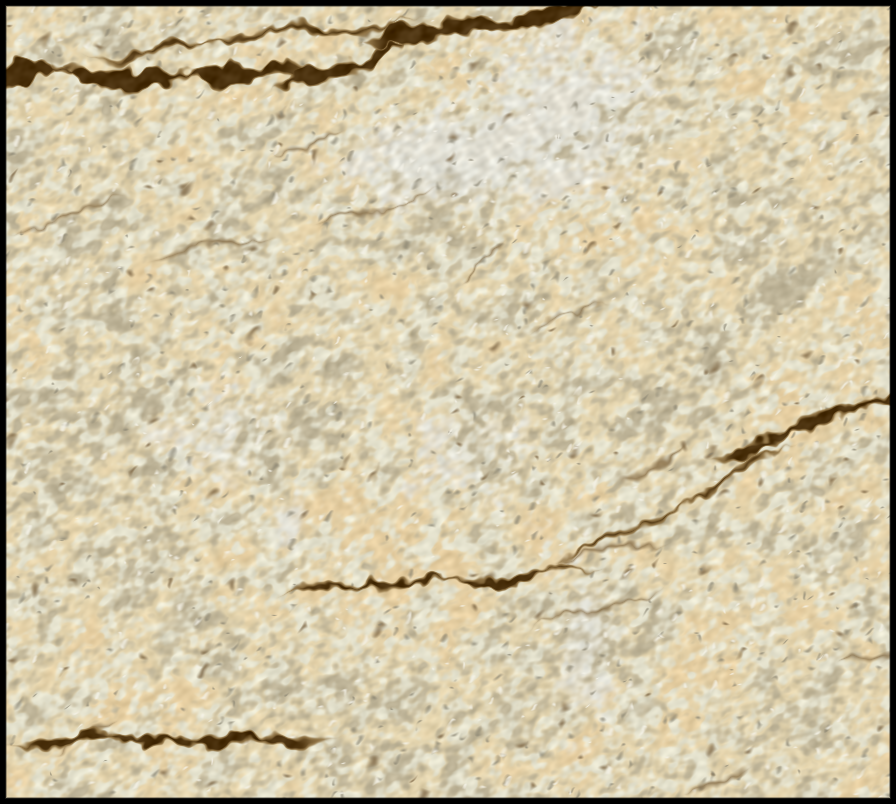
Write a WebGL 2 fragment shader that draws this texture.

```glsl
#version 300 es
precision highp float;
// Weathered cream sandstone with fine mineral grain, pale lichen bloom and dark cracks, in a black frame.
uniform vec2 u_resolution;
out vec4 fragColor;

vec2 hash2(vec2 p) {
    vec3 q = fract(vec3(p.xyx) * vec3(0.1031, 0.1030, 0.0973));
    q += dot(q, q.yzx + 33.33);
    return fract((q.xx + q.yz) * q.zy);
}

float gradientNoise(vec2 p) {
    vec2 i = floor(p), f = p - i;
    vec2 u = f * f * f * (f * (f * 6.0 - 15.0) + 10.0);
    vec2 e = vec2(0.0, 1.0);
    float a = dot(hash2(i) * 2.0 - 1.0, f);
    float b = dot(hash2(i + e.yx) * 2.0 - 1.0, f - e.yx);
    float c = dot(hash2(i + e.xy) * 2.0 - 1.0, f - e.xy);
    float d = dot(hash2(i + e.yy) * 2.0 - 1.0, f - e.yy);
    return 1.4 * mix(mix(a, b, u.x), mix(c, d, u.x), u.y);
}

float fbm(vec2 p, int octaves) {
    float sum = 0.0, amp = 0.55;
    for (int i = 0; i < octaves; i++) {
        sum += amp * gradientNoise(p);
        p = mat2(1.6, 1.2, -1.2, 1.6) * p + 17.3;
        amp *= 0.6;
    }
    return sum;
}

// Ragged crack from a to b, thinning and breaking along its run: 0 outside, 1 in its core
float crack(vec2 p, vec2 a, vec2 b, float halfWidth) {
    vec2 d = b - a;
    float t = dot(p - a, d) / dot(d, d);
    float side = (d.x * (p.y - a.y) - d.y * (p.x - a.x)) / length(d);
    float seed = a.y * 53.0 + a.x * 7.0;
    side += 0.022 * gradientNoise(vec2(p.x * 10.0, seed));
    side += 0.010 * gradientNoise(vec2(p.x * 31.0, seed + 9.0));
    side += 0.006 * gradientNoise(p * 75.0);
    float taper = smoothstep(-0.03, 0.15, t) * smoothstep(1.03, 0.8, t);
    float ragged = 0.75 + 1.3 * gradientNoise(vec2(p.x * 17.0, seed + 4.0)) + 0.8 * gradientNoise(p * 48.0);
    float w = halfWidth * taper * max(ragged, 0.12);
    float soft = 0.0038;
    return taper * smoothstep(w + soft, w - soft, abs(side));
}

// Soft grains scattered on a jittered grid
float specks(vec2 p, float cells, float density) {
    vec2 q = p * cells + 0.35 * gradientNoise(p * cells * 1.7);
    vec2 cell = floor(q);
    float sum = 0.0;
    for (int k = 0; k < 9; k++) {
        vec2 id = cell + vec2(k % 3 - 1, k / 3 - 1);
        vec2 pick = hash2(id + cells * 3.0);
        float r = 0.15 + 0.2 * pick.y;
        float d = length(q - id - hash2(id + 71.0));
        sum = max(sum, step(pick.x, density) * smoothstep(r, 0.0, d));
    }
    return sum;
}

float blob(vec2 p, vec2 centre, vec2 size) {
    vec2 d = (p - centre) / size;
    return exp(-dot(d, d));
}

void main() {
    vec2 p = gl_FragCoord.xy / u_resolution.y;
    float aspect = u_resolution.x / u_resolution.y;

    // Grain stretched along a rising diagonal
    vec2 g = mat2(0.85, -0.53, 0.53, 0.85) * p * vec2(0.8, 1.1);
    float broad = fbm(p * 5.0 + 3.0, 3);
    float mid = fbm(g * 21.0 + 40.0, 3);
    float fine = fbm(g * 58.0 + 90.0, 2);
    float grit = gradientNoise(g * 100.0 + 11.0);

    // Cream body with ochre, pale and grey minerals
    vec3 col = vec3(0.90, 0.84, 0.69);
    col = mix(col, vec3(0.90, 0.79, 0.60), 0.7 * smoothstep(0.0, 0.5, mid * 0.8 + broad * 0.8));
    col = mix(col, vec3(0.89, 0.88, 0.80), smoothstep(-0.1, 0.2, fine * 0.8 - mid * 0.5));
    float grey = -fine * 0.7 - mid * 0.5 - broad * 0.4 + grit * 0.15;
    col = mix(col, vec3(0.74, 0.70, 0.59), smoothstep(-0.04, 0.36, grey));
    col += 0.08 * grit + 0.04 * fine;

    // Cool white bloom
    float bloom = blob(p, vec2(0.71, 0.87), vec2(0.14, 0.14))
                + blob(p, vec2(0.52, 0.80), vec2(0.13, 0.06))
                + 0.75 * blob(p, vec2(0.27, 0.46), vec2(0.12, 0.08))
                + 0.75 * blob(p, vec2(0.58, 0.43), vec2(0.10, 0.09))
                + 0.85 * blob(p, vec2(0.73, 0.20), vec2(0.05, 0.13))
                + 0.8 * blob(p, vec2(0.36, 0.34), vec2(0.03, 0.04));
    bloom = smoothstep(0.3, 0.75, bloom * 0.75 + mid * 0.6 + fine * 0.45);
    col = mix(col, vec3(0.88, 0.88, 0.85) + 0.1 * grit + 0.08 * fine, 0.85 * bloom);

    // Dark and light single grains
    col = mix(col, vec3(0.50, 0.41, 0.28), 0.75 * specks(g, 36.0, 0.1));
    col = mix(col, vec3(0.53, 0.51, 0.44), 0.65 * specks(g + 5.0, 52.0, 0.2));
    col = mix(col, vec3(0.96, 0.95, 0.91), 0.8 * specks(g + 9.0, 56.0, 0.2));

    // Faint hairlines
    for (int i = 0; i < 12; i++) {
        vec2 start = hash2(vec2(float(i) * 3.7, 8.0)) * vec2(aspect, 0.85);
        vec2 run = vec2(0.12, 0.04) * (0.5 + hash2(vec2(float(i), 29.0)));
        col = mix(col, vec3(0.52, 0.42, 0.27), 0.8 * crack(p, start, start + run, 0.002));
    }

    // Main cracks: top ledge, central seam rising right, lower left seam
    float c = crack(p, vec2(-0.08, 0.912), vec2(0.43, 0.900), 0.012);
    c = max(c, crack(p, vec2(0.34, 0.878), vec2(0.52, 0.962), 0.008));
    c = max(c, crack(p, vec2(0.44, 0.945), vec2(0.78, 0.996), 0.009));
    c = max(c, 0.8 * crack(p, vec2(0.10, 0.930), vec2(0.54, 0.978), 0.004));
    c = max(c, crack(p, vec2(0.34, 0.262), vec2(0.76, 0.292), 0.0045));
    c = max(c, 0.8 * crack(p, vec2(0.68, 0.29), vec2(1.00, 0.45), 0.003));
    c = max(c, crack(p, vec2(0.88, 0.418), vec2(1.17, 0.535), 0.0075));
    c = max(c, crack(p, vec2(0.00, 0.07), vec2(0.43, 0.087), 0.006));
    col = mix(col, vec3(0.57, 0.46, 0.28), smoothstep(0.0, 0.5, c));
    col = mix(col, vec3(0.28, 0.18, 0.04) + 0.15 * fine, smoothstep(0.4, 0.95, c));

    // Black frame
    vec2 edge = min(p, vec2(aspect, 1.0) - p);
    col *= smoothstep(0.0062, 0.0092, min(edge.x, edge.y));
    fragColor = vec4(clamp(col, 0.0, 1.0), 1.0);
}
```
